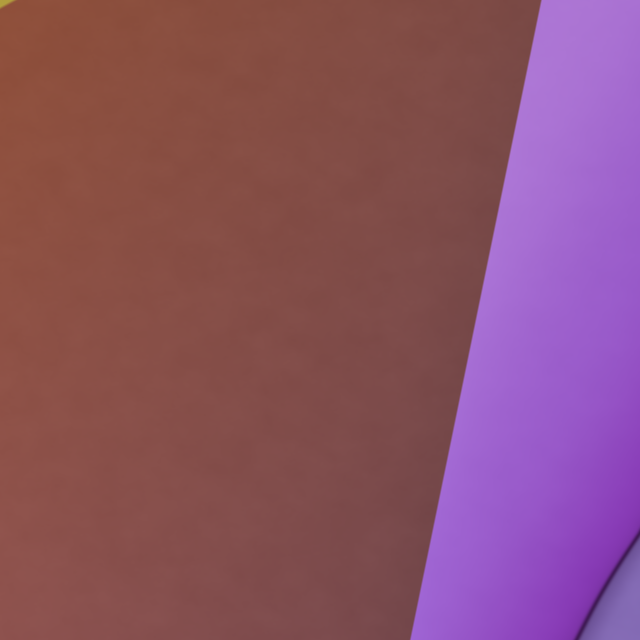
Write a Shadertoy shader that draws this background.

```glsl
float hash(vec2 p) {
    return fract(sin(dot(p, vec2(127.1, 311.7))) * 43758.5453);
}

float valueNoise(vec2 p) {
    vec2 cell = floor(p), f = fract(p);
    f = f * f * (3.0 - 2.0 * f);
    return mix(mix(hash(cell), hash(cell + vec2(1, 0)), f.x),
               mix(hash(cell + vec2(0, 1)), hash(cell + vec2(1, 1)), f.x), f.y);
}

float paperGrain(vec2 p) {
    float sum = 0.0, weight = 0.5;
    for (int i = 0; i < 4; i++) {
        sum += weight * (valueNoise(p) - 0.5);
        p = mat2(1.6, 1.2, -1.2, 1.6) * p + 7.3;
        weight *= 0.6;
    }
    return sum;
}

// Signed distance to the line through a and b, positive on its left
float lineSide(vec2 p, vec2 a, vec2 b) {
    vec2 along = normalize(b - a);
    return dot(p - a, vec2(-along.y, along.x));
}

void mainImage(out vec4 fragColor, in vec2 fragCoord) {
    vec2 uv = fragCoord / iResolution.xy;
    float soft = 1.2 / min(iResolution.x, iResolution.y);
    float grain = paperGrain(uv * vec2(24.0, 30.0));

    // Brown sheet, warmer at the upper left and shaded toward the fold
    float across = clamp(uv.x / (0.641 + 0.205 * uv.y), 0.0, 1.0);
    vec3 warmSide = mix(vec3(0.56, 0.325, 0.31), vec3(0.56, 0.31, 0.225), uv.y);
    vec3 foldSide = mix(vec3(0.465, 0.285, 0.30), vec3(0.49, 0.295, 0.28), uv.y);
    vec3 brown = mix(warmSide, foldSide, across);
    brown += 0.022 * grain;
    brown *= 1.0 - 0.03 * smoothstep(0.85, 1.0, across);

    // Violet sheet, deepening toward the lower right seam
    float seam = lineSide(uv, vec2(0.901, 0.0), vec2(1.0, 0.167));
    seam -= 0.004 * sin(clamp(uv.y / 0.167, 0.0, 1.0) * 3.14159);
    vec3 violet = mix(vec3(0.52, 0.20, 0.70), vec3(0.60, 0.355, 0.79), smoothstep(-0.05, 0.23, seam));
    violet = mix(violet, vec3(0.675, 0.46, 0.83), smoothstep(0.18, 0.52, seam));
    float foldDistance = lineSide(uv, vec2(0.846, 1.0), vec2(0.641, 0.0));
    violet += vec3(0.02, 0.035, 0.04) * exp(-max(foldDistance, 0.0) * 14.0) * (1.0 - uv.y);
    violet += 0.012 * grain;

    // Lavender corner with a dark contact shadow
    vec3 lavender = mix(vec3(0.46, 0.35, 0.64), vec3(0.52, 0.42, 0.71), smoothstep(0.0, 0.04, -seam));
    lavender += 0.02 * grain;
    violet = mix(violet, lavender, smoothstep(soft, -soft, seam));
    violet = mix(violet, vec3(0.25, 0.09, 0.33), 0.85 * exp(-pow(seam / 0.004, 2.0)));
    violet *= 1.0 - 0.12 * exp(-abs(seam) / 0.015);

    vec3 color = mix(brown, violet, smoothstep(-soft, soft, foldDistance));

    // Yellow sliver at the upper left
    float sliver = lineSide(uv, vec2(0.0, 0.987), vec2(0.024, 1.0));
    color = mix(color, vec3(0.70, 0.62, 0.24), smoothstep(-0.003, 0.003, sliver));

    fragColor = vec4(clamp(color, 0.0, 1.0), 1.0);
}
```
